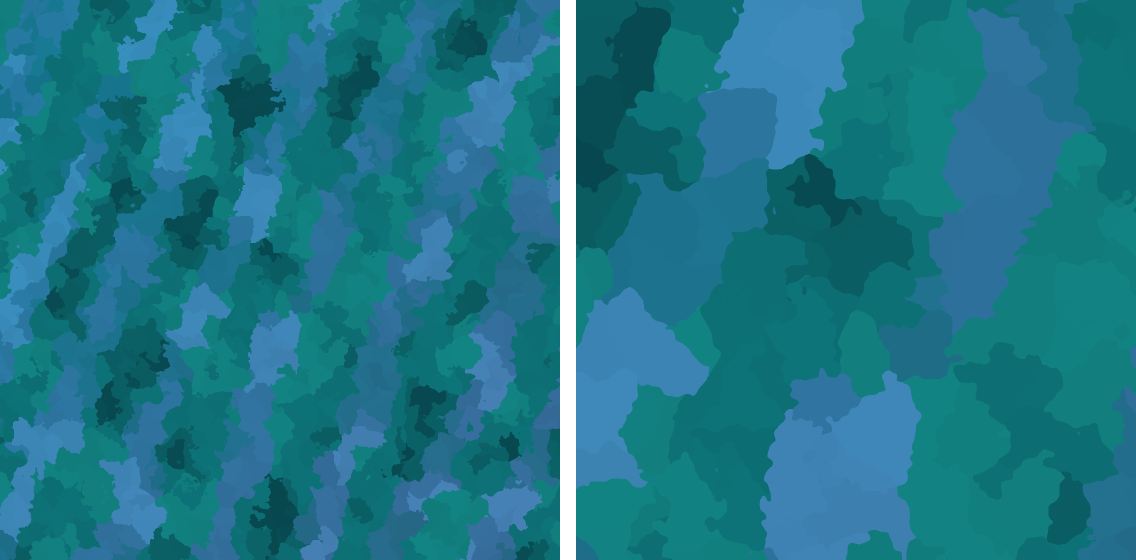
Left, the full canvas; right, a detail of the centre.
Write a Shadertoy shader that draws this pattern.

```glsl
const float SLANT = 0.44;            // sideways run of the bands per unit of height
const float BAND_PERIOD = 0.18;      // horizontal spacing of the bands
const float BAND_WOBBLE = 0.45;      // how far the bands wander, in periods
const float BAND_LEVEL = 0.31;       // higher means narrower blue bands
const float BAND_RAGGED = 0.85;      // patchiness of the band borders
const vec2 CELL_DENSITY = vec2(36.0, 29.0);
const float CELL_VARIETY = 0.5;      // spread of the cell sizes
const float WARP_AMOUNT = 0.027;     // raggedness of the cell edges
const float WARP_SCALE = 27.0;
const float WARP_FALLOFF = 0.6;
const vec2 TONE_SCALE = vec2(14.0, 11.0);
const float TONE_GRAIN = 0.24;       // tone difference between neighbouring cells
const float SHADE_JITTER = 0.07;
const int SAMPLES = 2;               // antialiasing grid per axis

const vec3 BLUE_LIGHT = vec3(0.24, 0.52, 0.71);
const vec3 BLUE_MID   = vec3(0.18, 0.45, 0.62);
const vec3 BLUE_TEAL  = vec3(0.12, 0.44, 0.55);
const vec3 TEAL_LIGHT = vec3(0.07, 0.50, 0.50);
const vec3 TEAL_MID   = vec3(0.05, 0.44, 0.46);
const vec3 TEAL_DARK  = vec3(0.04, 0.37, 0.39);
const vec3 TEAL_DEEP  = vec3(0.03, 0.29, 0.32);
const vec3 VIOLET_DRIFT = vec3(0.05, -0.04, -0.02);

float hash(vec2 p) {
    return fract(sin(dot(p, vec2(127.1, 311.7))) * 43758.55);
}

float noise(vec2 p) {
    vec2 i = floor(p), f = fract(p);
    f = f * f * (3.0 - 2.0 * f);
    return mix(mix(hash(i), hash(i + vec2(1, 0)), f.x),
               mix(hash(i + vec2(0, 1)), hash(i + vec2(1, 1)), f.x), f.y);
}

// Fractal displacement that makes the cell edges jagged
vec2 raggedWarp(vec2 p) {
    vec2 offset = vec2(0.0);
    float amount = WARP_AMOUNT;
    p *= WARP_SCALE;
    for (int i = 0; i < 4; i++) {
        offset += amount * (vec2(noise(p), noise(p + 57.3)) - 0.5);
        p = p * 2.03 + 11.7;
        amount *= WARP_FALLOFF;
    }
    return offset;
}

// Site of the nearest cell, with a random weight per cell
vec2 nearestSite(vec2 p) {
    vec2 base = floor(p), best = p;
    float bestDist = 1e3;
    for (int y = -1; y <= 1; y++)
    for (int x = -1; x <= 1; x++) {
        vec2 id = base + vec2(x, y);
        vec2 site = id + vec2(hash(id), hash(id + 31.7));
        float d = length(site - p) - CELL_VARIETY * hash(id + 73.1);
        if (d < bestDist) { bestDist = d; best = site; }
    }
    return best;
}

// Flat colour of the cell whose site is at c
vec3 cellColour(vec2 c) {
    vec2 slanted = vec2(c.x - SLANT * c.y, c.y);
    float wobble = BAND_WOBBLE * (noise(slanted * vec2(4.0, 3.0) + 5.0) - 0.5);
    float band = cos(6.2832 * (slanted.x / BAND_PERIOD + wobble));
    band += BAND_RAGGED * (noise(slanted * vec2(14.0, 10.0) + 40.0) - 0.5);
    float tone = noise(c * TONE_SCALE + 80.0);
    tone += TONE_GRAIN * (hash(floor(c * 997.0)) - 0.5);

    vec3 colour;
    if (band > BAND_LEVEL) {
        // Blue bands, brightest along their spine
        tone += 0.25 * (band - 0.75);
        colour = tone > 0.62 ? BLUE_LIGHT : tone > 0.36 ? BLUE_MID : BLUE_TEAL;
        colour += VIOLET_DRIFT * clamp(c.x - c.y, -0.6, 0.6);
    } else {
        // Teal ground, darkest midway between the bands
        tone += 0.18 * (band + 0.45);
        colour = tone > 0.62 ? TEAL_LIGHT : tone > 0.32 ? TEAL_MID
               : tone > 0.13 ? TEAL_DARK : TEAL_DEEP;
    }
    return colour * (1.0 + SHADE_JITTER * (hash(floor(c * 613.0) + 9.0) - 0.5));
}

vec3 pattern(vec2 p) {
    p += raggedWarp(p);
    return cellColour(nearestSite(p * CELL_DENSITY) / CELL_DENSITY);
}

void mainImage(out vec4 fragColor, in vec2 fragCoord) {
    vec3 sum = vec3(0.0);
    for (int y = 0; y < SAMPLES; y++)
    for (int x = 0; x < SAMPLES; x++) {
        vec2 offset = (vec2(x, y) + 0.5) / float(SAMPLES) - 0.5;
        sum += pattern((fragCoord + offset) / iResolution.y);
    }
    fragColor = vec4(sum / float(SAMPLES * SAMPLES), 1.0);
}
```
